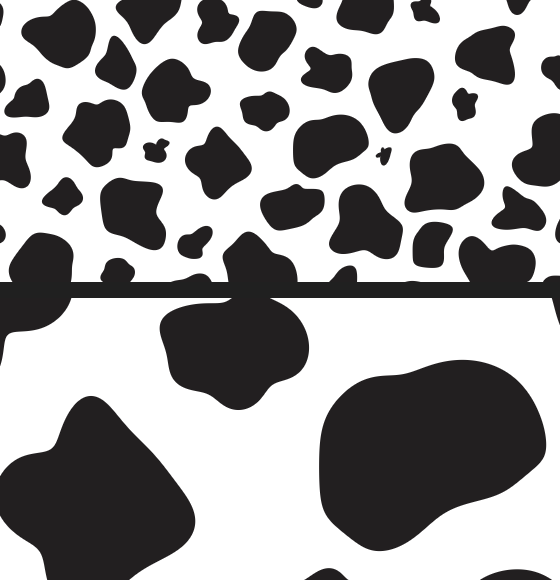
Top: the whole. Bottom: its middle third, enlarged.
Reproduce this pattern procedurally as a Shadertoy shader.

```glsl
// Cow hide: dark, lobed patches scattered on white.
// Each cell of a jittered, tilted grid holds one blob with a wavy polar outline;
// neighbours push each other back so a rounded white gap always remains.

const vec3  HIDE_WHITE  = vec3(1.0);
const vec3  PATCH_BLACK = vec3(0.135, 0.122, 0.126);
const float TAU         = 6.2831853;

// Lengths are fractions of the canvas height.
const float CELL_SIZE   = 0.25;
const float GRID_TILT   = 0.35;                  // radians
const float JITTER      = 0.36;                  // fraction of a cell
const vec2  BIG_RADIUS  = vec2(0.114, 0.136);    // range on even cells
const vec2  SMALL_RADIUS = vec2(0.048, 0.106);   // range on odd cells
const float LOBE_DEPTH  = 0.55;
const int   LOBE_MAX    = 5;                     // highest outline harmonic
const float GAP         = 0.045;                 // white between patches
const float SHARPNESS   = 60.0;                  // higher gives tighter corners
const float WARP_SCALE  = 5.5;
const float WARP_AMOUNT = 0.045;

// Two random values in 0..1 for a cell and a channel.
vec2 hash(ivec2 cell, int channel) {
    uvec3 v = uvec3(ivec3(cell + 512, channel)) * 1664525u + 1013904223u;
    v.x += v.y * v.z; v.y += v.z * v.x; v.z += v.x * v.y;
    v ^= v >> 16u;
    v.x += v.y * v.z; v.y += v.z * v.x; v.z += v.x * v.y;
    return vec2(v.xy >> 8u) / 16777216.0;
}

// Slope of one lattice corner, evaluated at an offset from it.
float cornerSlope(ivec2 corner, vec2 offset, int channel) {
    float angle = TAU * hash(corner, channel).x;
    return dot(vec2(cos(angle), sin(angle)), offset);
}

float gradientNoise(vec2 p, int channel) {
    ivec2 i = ivec2(floor(p));
    vec2 f = fract(p);
    vec2 u = f * f * f * (f * (f * 6.0 - 15.0) + 10.0);
    float low  = mix(cornerSlope(i, f, channel),
                     cornerSlope(i + ivec2(1, 0), f - vec2(1, 0), channel), u.x);
    float high = mix(cornerSlope(i + ivec2(0, 1), f - vec2(0, 1), channel),
                     cornerSlope(i + ivec2(1, 1), f - vec2(1, 1), channel), u.x);
    return mix(low, high, u.y);
}

// Approximate signed distance to the blob of one cell.
float blob(vec2 p, ivec2 cell) {
    vec2 jitter = (hash(cell, 0) - 0.5) * JITTER;
    vec2 toPoint = p - (vec2(cell) + 0.5 + jitter) * CELL_SIZE;
    bool isBig = ((cell.x + cell.y) & 1) == 0;
    vec2 range = isBig ? BIG_RADIUS : SMALL_RADIUS;
    float radius = mix(range.x, range.y, hash(cell, 1).x);

    // Outline: a circle plus a few harmonics of random strength and phase.
    float angle = atan(toPoint.y, toPoint.x);
    float outline = 1.0;
    for (int n = 2; n <= LOBE_MAX; n++) {
        vec2 rnd = hash(cell, n);
        outline += LOBE_DEPTH * rnd.x / float(n) * cos(float(n) * angle + TAU * rnd.y);
    }
    return length(toPoint) - radius * outline;
}

// Signed distance to the patches, negative inside.
float patches(vec2 p) {
    ivec2 home = ivec2(floor(p / CELL_SIZE));
    float nearest = 1e3;
    float rivals = 0.0;    // soft sum of all blobs but the nearest
    for (int y = -1; y <= 1; y++)
    for (int x = -1; x <= 1; x++) {
        float d = blob(p, home + ivec2(x, y));
        rivals += exp(-SHARPNESS * max(d, nearest));
        nearest = min(nearest, d);
    }
    float rival = -log(rivals) / SHARPNESS;

    // Smooth intersection of the blob with its share of the plane.
    float border = 0.5 * (GAP + nearest - rival);
    return log(exp(SHARPNESS * nearest) + exp(SHARPNESS * border)) / SHARPNESS;
}

void mainImage(out vec4 fragColor, in vec2 fragCoord) {
    vec2 p = fragCoord / iResolution.y;
    float pixel = 1.0 / iResolution.y;

    // Bend the plane a little so that no outline is regular.
    vec2 warp = vec2(gradientNoise(p * WARP_SCALE, 11),
                     gradientNoise(p * WARP_SCALE, 12));
    vec2 q = p + WARP_AMOUNT * warp;
    float c = cos(GRID_TILT), s = sin(GRID_TILT);
    float d = patches(mat2(c, s, -s, c) * q);

    // One-pixel smooth edge.
    float edge = clamp(length(vec2(dFdx(d), dFdy(d))), 0.5 * pixel, 2.0 * pixel);
    float ink = clamp(0.5 - d / edge, 0.0, 1.0);
    fragColor = vec4(mix(HIDE_WHITE, PATCH_BLACK, ink), 1.0);
}
```
